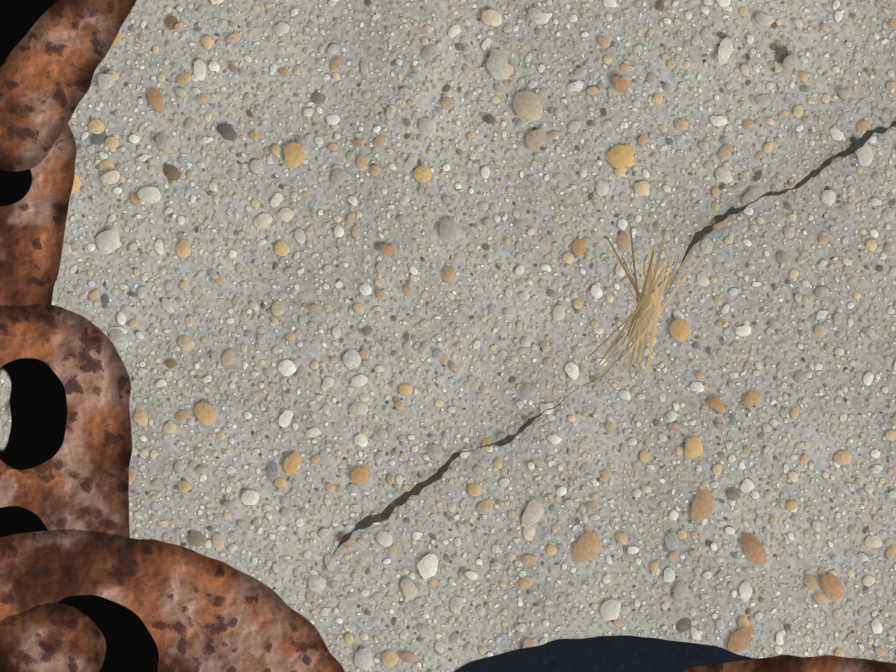
Write a Shadertoy shader that draws this texture.

```glsl
// Rusty chain links lying on sunlit pebbled concrete with a grassy crack.
const vec3 CEMENT = vec3(0.655, 0.64, 0.605);
const vec3 PALE = vec3(0.86, 0.85, 0.80);
const vec3 GREY = vec3(0.62, 0.61, 0.58);
const vec3 OCHRE = vec3(0.79, 0.66, 0.43);
const vec3 CLAY = vec3(0.65, 0.50, 0.39);
const vec3 STRAW = vec3(0.72, 0.62, 0.45);
const vec3 DARK = vec3(0.045, 0.03, 0.03);
const vec3 SHADE = vec3(0.12, 0.14, 0.18);
const vec2 LIGHT = vec2(0.85, -0.53);

vec4 hash4(vec2 p) {
    vec4 q = fract(p.xyxy * vec4(0.1031, 0.1030, 0.0973, 0.1099));
    q += dot(q, q.wzxy + 33.33);
    return fract((q.xxyz + q.yzzw) * q.zywx);
}

float noise(vec2 p) {
    vec2 i = floor(p), f = fract(p);
    f = f * f * (3.0 - 2.0 * f);
    return mix(mix(hash4(i).x, hash4(i + vec2(1, 0)).x, f.x),
               mix(hash4(i + vec2(0, 1)).x, hash4(i + vec2(1, 1)).x, f.x), f.y);
}

float fbm(vec2 p) {
    float sum = 0.0, amp = 0.5;
    for (int i = 0; i < 5; i++, amp *= 0.5) {
        sum += amp * noise(p);
        p = mat2(1.6, 1.2, -1.2, 1.6) * p + 7.3;
    }
    return sum;
}

float ellipse(vec2 p, vec2 radii) {
    return (length(p / radii) - 1.0) * min(radii.x, radii.y);
}

float roundBox(vec2 p, vec2 size, float corner) {
    vec2 q = abs(p) - size + corner;
    return length(max(q, 0.0)) + min(max(q.x, q.y), 0.0) - corner;
}

// Capsule whose radius goes from r.x at a to r.y at b.
float taper(vec2 p, vec2 a, vec2 b, vec2 r) {
    float h = clamp(dot(p - a, b - a) / dot(b - a, b - a), 0.0, 1.0);
    return length(p - mix(a, b, h)) - mix(r.x, r.y, h);
}

vec3 over(vec3 base, vec3 paint, float d, float soft) {
    return mix(base, paint, 1.0 - smoothstep(-soft, soft, d));
}

// Scatters domed oval stones, each with a small shadow.
vec3 addStones(vec3 col, vec2 p, float cell, float share, float warmth, float px) {
    vec2 g = p / cell;
    float soft = px / cell, rough = (noise(g * 5.0) - 0.5) * 0.09;
    float grit = 0.92 + 0.12 * noise(p * 260.0);
    for (int k = 0; k < 9; k++) {
        vec2 id = floor(g) + vec2(k % 3 - 1, k / 3 - 1);
        vec4 h = hash4(id + cell * 9000.0), t = hash4(id + 71.7);
        if (h.x > share) continue;
        vec2 q = g - id - 0.5 - (h.yz - 0.5) * 0.8;
        float a = t.x * 6.283, radius = mix(0.2, 0.38, h.w * h.w);
        mat2 turn = mat2(cos(a), sin(a), -sin(a), cos(a));
        vec2 radii = radius * vec2(1.0, mix(0.55, 0.9, t.y));
        col = over(col, col * 0.66, ellipse(turn * (q + LIGHT * 0.08), radii), soft + 0.04);
        vec3 tint = mix(GREY, PALE, t.z);
        tint = mix(tint, mix(CLAY, OCHRE, t.y), warmth * smoothstep(0.45, 0.8, t.w));
        tint *= mix(1.0, 0.66, step(0.94, h.y)) * (grit + 0.16 * dot(q, LIGHT) / radius);
        col = over(col, tint, ellipse(turn * q, radii) + rough, soft * 0.7);
    }
    return col;
}

vec3 addCrack(vec3 col, vec2 p, float px) {
    float bends = 0.05 * smoothstep(0.46, 0.56, p.x) + 0.12 * smoothstep(0.9, 1.05, p.x);
    float y = 0.6 * p.x - 0.172 + bends + 0.05 * fbm(vec2(p.x * 16.0, 3.0));
    float d = abs(p.y - y) * 0.8, along = smoothstep(0.44, 0.5, p.x);
    float width = 0.009 * smoothstep(0.3, 0.75, noise(vec2(p.x * 17.0, 8.0))) * noise(p * 90.0);
    col *= 1.0 - 0.22 * along * exp(-d * 75.0) * noise(p * 60.0);
    return mix(col, vec3(0.2, 0.18, 0.16), 0.8 * along * (1.0 - smoothstep(-px, px, d - width)));
}

// Dry blades fan up and down from one root.
vec3 addGrass(vec3 col, vec2 p, vec2 root, float px) {
    for (int i = 0; i < 54; i++) {
        vec4 h = hash4(vec2(i, 12));
        float a = i < 28 ? mix(0.5, 2.3, h.x) : mix(3.85, 4.6, h.x);
        vec2 start = root + (h.yz - 0.5) * 0.035;
        vec2 tip = start + vec2(cos(a), sin(a)) * mix(0.04, 0.12, h.w);
        float d = taper(p, start, tip, vec2(0.0014, 0.0003));
        col = mix(col, STRAW * mix(0.58, 1.15, h.y), 0.75 - 0.75 * smoothstep(0.0, px, d));
    }
    return col;
}

vec3 rust(vec2 p) {
    float fine = fbm(p * 55.0), bump = fine - fbm((p + LIGHT * 0.006) * 55.0);
    vec3 col = mix(vec3(0.27, 0.16, 0.12), vec3(0.56, 0.36, 0.25), smoothstep(0.25, 0.7, fbm(p * 13.0)));
    col = mix(col, vec3(0.60, 0.49, 0.44), 0.75 * smoothstep(0.45, 0.7, fbm(p * 19.0 + 31.0)));
    return mix(col, DARK * 4.0, 0.7 * smoothstep(0.54, 0.72, fine)) * (1.0 + 0.9 * bump);
}

vec3 link(vec3 col, vec3 metal, float d, float px) {
    return over(col, metal * mix(0.62, 1.08, smoothstep(0.0, 0.035, -d)), d, px);
}

// Left chain, lowest link last; s has worn outlines.
vec3 addChain(vec3 ground, vec3 metal, vec2 s, float px) {
    vec3 c = over(ground, DARK, ellipse(s - vec2(0, 1), vec2(0.12, 0.17)), px);
    c = link(c, metal, taper(s, vec2(0.043, 0.774), vec2(0.009, 0.549), vec2(0.07)), px);
    c = over(c, DARK, ellipse(s - vec2(0, 0.735), vec2(0.045, 0.04)), px);
    c = link(c, metal, taper(s, vec2(0.2, 1.075), vec2(0.017, 0.813), vec2(0.04, 0.07)), px);
    c = link(c, metal, roundBox(s - vec2(0, 0.306), vec2(0.194, 0.24), 0.14), px);
    c = over(c, DARK, ellipse(s - vec2(0.035, 0.384), vec2(0.066, 0.083)), px);
    c = over(c, ground, ellipse(s - vec2(0, 0.39), vec2(0.018, 0.06)), px);
    c = over(c, DARK, ellipse(s - vec2(0.01, 0.193), vec2(0.066, 0.055)), px);
    c = link(c, metal, ellipse(s - vec2(0.104, -0.111), vec2(0.434, 0.321)), px);
    c = over(c, DARK, ellipse(s - vec2(0.135, 0.007), vec2(0.099, 0.108)), px);
    return link(c, metal, ellipse(s - vec2(0.073, 0.035), vec2(0.087, 0.066)), px);
}

void mainImage(out vec4 fragColor, in vec2 fragCoord) {
    vec2 p = fragCoord / iResolution.y;
    float px = 1.0 / iResolution.y, cell = 0.0105;
    vec3 col = CEMENT * (0.82 + 0.2 * noise(p * 230.0) + 0.2 * fbm(p * 9.0));
    // Stones from grit to pebbles
    for (float k = 0.0; k < 1.1; k += 0.333, cell *= 1.86)
        col = addStones(col, p + 3.1 * k, cell, mix(0.8, 0.22, k), mix(0.25, 0.95, k), px);
    col = addGrass(addCrack(col, p, px), p, vec2(0.965, 0.545), px);
    vec2 s = p + 0.008 * (vec2(noise(p * 30.0), noise(p * 30.0 + 5.0)) - 0.5);
    vec3 metal = rust(p);
    // Chain, then shadow and link at the lower right
    col = addChain(col, metal, s, px);
    col = over(col, SHADE * (0.55 + 0.6 * col), ellipse(s - vec2(0.92, -0.052), vec2(0.286, 0.104)), px);
    col = link(col, metal, ellipse(s - vec2(1.198, -0.052), vec2(0.243, 0.076)), px);
    fragColor = vec4(col, 1.0);
}
```
